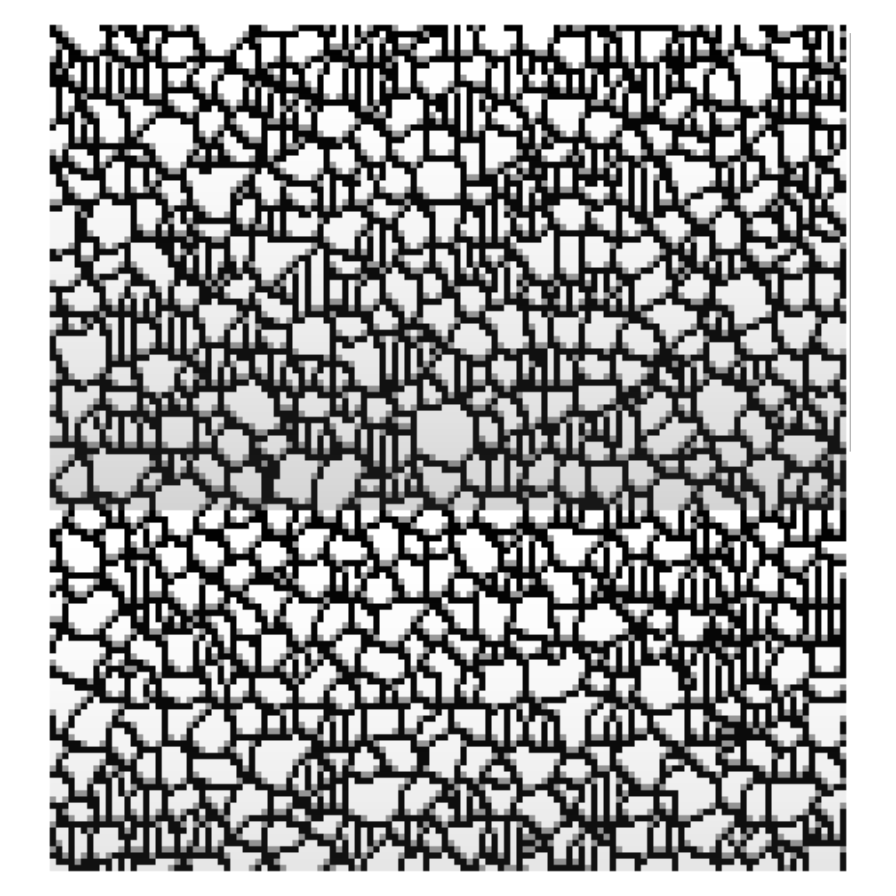
Reproduce this pattern procedurally as a Shadertoy shader.

```glsl
// Blocky maze of pale pebbles and upright bars between thin black walls, on a white sheet.

const float GRID = 144.0;                      // blocks across the canvas
const vec2  PANEL_MIN = vec2(8.0, 4.0);        // panel corners, in blocks
const vec2  PANEL_MAX = vec2(136.0, 140.0);
const vec2  SPACING = vec2(5.2, 5.8);          // mean pebble size, in blocks
const float JITTER = 0.85;                     // scatter of pebble centres
const float BULGE = 2.6;                       // extra reach of the largest pebbles
const float TAPER = 0.45;                      // 0 = round, 1 = pointing down
const float BAR_SHARE = 0.30;                  // share of pebbles filled with bars
const float SOFTNESS = 0.28;                   // edge blur, in blocks
const float SEAM = 62.0;                       // row where the shading restarts
const float FADE_ROWS = 78.0;                  // rows from lightest to darkest
const float PAPER_FADE = 0.17;
const float INK_LIFT = 0.09;
const float CORNER_GREY = 0.60;
const float SHEET = 1.0;
const vec3  RULE_LINE = vec3(0.949, 0.496, 0.963);  // x, lower and upper end
const float RULE_WIDTH = 0.0016;
const float RULE_GREY = 0.72;

const vec2 RIGHT = vec2(1.0, 0.0);
const vec2 DOWN = vec2(0.0, -1.0);

vec3 hash3(vec2 p) {
    vec3 q = fract(p.xyx * vec3(0.1031, 0.1030, 0.0973));
    q += dot(q, q.yxz + 33.33);
    return fract((q.xxy + q.yzz) * q.zyx);
}

// Rounded triangle metric: wide at the top, narrow at the foot
float pebbleDistance(vec2 d) {
    float triangle = max(d.y, 0.87 * abs(d.x) - 0.5 * d.y);
    return mix(length(d), triangle * 1.3, TAPER);
}

// Index of the pebble that owns a block
vec2 pebbleAt(vec2 block) {
    vec2 home = floor(block / SPACING);
    vec2 owner = home;
    float nearest = 1e6;
    for (int j = -1; j <= 1; j++)
    for (int i = -1; i <= 1; i++) {
        vec2 site = home + vec2(i, j);
        vec3 h = hash3(site + 57.0);
        vec2 centre = (site + 0.5 + JITTER * (h.xy - 0.5)) * SPACING;
        float dist = pebbleDistance(block - centre) - BULGE * pow(h.z, 5.0);
        if (dist < nearest) { nearest = dist; owner = site; }
    }
    return owner;
}

bool isWall(vec2 block) {
    vec2 owner = pebbleAt(block);
    if (owner != pebbleAt(block + RIGHT)) return true;
    if (owner != pebbleAt(block + DOWN)) return true;
    // Upright bars on every other column, kept clear of the side walls
    bool barred = hash3(owner + 211.0).x < BAR_SHARE;
    if (!barred || mod(block.x, 2.0) < 0.5) return false;
    return owner == pebbleAt(block - RIGHT) && owner == pebbleAt(block + 2.0 * RIGHT);
}

// Brightness of one block
float blockShade(vec2 block) {
    if (any(lessThan(block, PANEL_MIN)) || any(greaterThanEqual(block, PANEL_MAX)))
        return SHEET;
    float top = block.y < SEAM ? SEAM : PANEL_MAX.y;
    float fade = (top - block.y) / FADE_ROWS;
    float ink = INK_LIFT * fade;
    float paper = 1.0 - PAPER_FADE * pow(fade, 1.8);
    if (isWall(block)) return ink;
    // Grey shadow in the lower corners of each pebble
    if (isWall(block + DOWN) && (isWall(block - RIGHT) || isWall(block + RIGHT)))
        return mix(ink, paper, CORNER_GREY);
    return paper;
}

void mainImage(out vec4 fragColor, in vec2 fragCoord) {
    float side = min(iResolution.x, iResolution.y);
    vec2 uv = (fragCoord - 0.5 * (iResolution.xy - side)) / side;

    // Blend the four nearest blocks across a narrow edge
    vec2 p = uv * GRID - 0.5;
    vec2 base = floor(p);
    float blur = max(SOFTNESS, GRID / side);
    vec2 blend = clamp((fract(p) - 0.5) / blur + 0.5, 0.0, 1.0);
    float lower = mix(blockShade(base), blockShade(base + RIGHT), blend.x);
    float upper = mix(blockShade(base - DOWN), blockShade(base + RIGHT - DOWN), blend.x);
    float shade = mix(lower, upper, blend.y);

    // Thin upright rule beside the panel
    vec2 extent = vec2(RULE_WIDTH, RULE_LINE.z - RULE_LINE.y) * 0.5;
    vec2 middle = vec2(RULE_LINE.x, 0.5 * (RULE_LINE.y + RULE_LINE.z));
    vec2 cover = clamp((extent - abs(uv - middle)) * side + 0.5, 0.0, 1.0);
    shade = mix(shade, RULE_GREY, cover.x * cover.y);

    fragColor = vec4(vec3(shade), 1.0);
}
```
